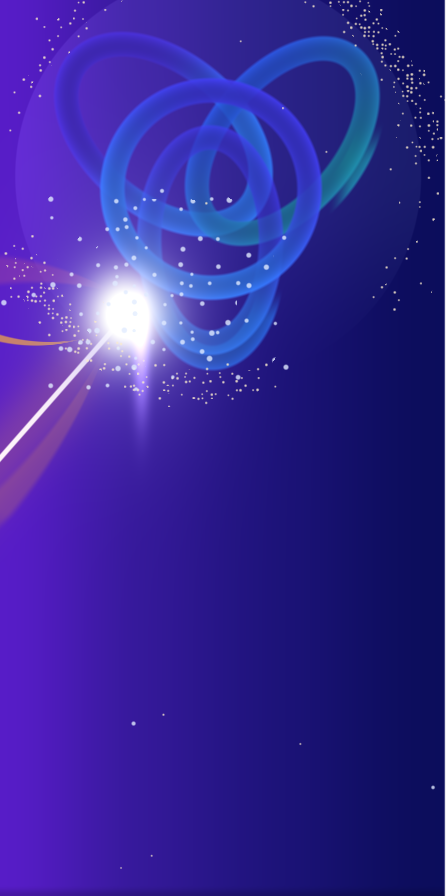
A Shadertoy shader for this background:

```glsl
// Interlaced blue tubes over a violet-to-navy gradient, with a white flare.
// Tubes are approximate ellipse distances; wisps are bent line segments;
// sparkles are jittered grid cells thinned by a density around a faint disc.

const vec2 FLARE = vec2(0.281, 1.297);
const vec2 DISC = vec2(0.487, 1.607);
const float DISC_RADIUS = 0.453;

float hash(vec2 p) {
    vec3 q = fract(vec3(p.xyx) * 0.1031);
    q += dot(q, q.yzx + 33.33);
    return fract((q.x + q.y) * q.z);
}

vec2 rotate(vec2 p, float angle) {
    float c = cos(angle), s = sin(angle);
    return vec2(c * p.x + s * p.y, c * p.y - s * p.x);
}

float gaussian(float d, float width) {
    return exp(-d * d / (width * width));
}

float ellipseDistance(vec2 p, vec2 radii) {
    float k = length(p / radii);
    return k * (k - 1.0) / max(length(p / (radii * radii)), 0.001);
}

// Backdrop: four colours across the width
vec3 backdrop(float x) {
    vec3 violet = vec3(0.34, 0.11, 0.78), indigo = vec3(0.22, 0.10, 0.62);
    vec3 blue = vec3(0.115, 0.075, 0.48), navy = vec3(0.045, 0.05, 0.36);
    vec3 col = mix(violet, indigo, smoothstep(0.0, 0.32, x));
    col = mix(col, blue, smoothstep(0.22, 0.66, x));
    return mix(col, navy, smoothstep(0.55, 0.98, x));
}

// Soft tube whose colour runs from low to high along a direction
vec3 tube(vec3 base, vec2 p, vec2 radii, float angle, vec3 low, vec3 high,
          vec2 dir, float opacity, float px) {
    const float HALF_WIDTH = 0.029;
    float d = ellipseDistance(rotate(p, angle), radii);
    float across = clamp(d / HALF_WIDTH, -1.0, 1.0);
    float along = dot(normalize(p + 0.0001), dir);
    vec3 col = mix(low, high, smoothstep(-0.9, 0.9, along));
    col *= 0.84 + 0.24 * across * across + 0.08 * across;
    float edge = 1.0 - smoothstep(-px - 0.004, px, abs(d) - HALF_WIDTH);
    return mix(base, col, edge * opacity);
}

// Tapered streak from a to b, bent sideways in the middle
float wisp(vec2 p, vec2 a, vec2 b, float bend, float width) {
    vec2 axis = b - a;
    float len = length(axis);
    axis /= len;
    float t = dot(p - a, axis) / len;
    float side = dot(p - a, vec2(-axis.y, axis.x)) - 4.0 * bend * t * (1.0 - t);
    float w = width * (1.05 - clamp(t, 0.0, 1.0));
    float ends = smoothstep(-0.2, 0.0, t) * (1.0 - smoothstep(0.65, 1.0, t));
    return (1.0 - smoothstep(0.55 * w, 1.1 * w, abs(side))) * ends;
}

// One round speck per cell, kept with the given probability
float specks(vec2 p, float cells, float density, float seed, float px) {
    vec2 id = floor(p * cells);
    vec2 jitter = vec2(hash(id + seed), hash(id + seed + 17.0));
    vec2 local = (fract(p * cells) - 0.3 - 0.4 * jitter) / cells;
    float radius = mix(0.15, 0.3, hash(id + seed + 41.0)) / cells;
    float dotMask = 1.0 - smoothstep(radius - px, radius + px, length(local));
    return dotMask * step(hash(id + seed + 73.0), density);
}

// Sparkle density: wide at upper right, dense at lower left, sparse on top
float rimDensity(vec2 p) {
    vec2 q = p - DISC;
    vec2 dir = normalize(q + 0.0001);
    float upper = smoothstep(0.72, 0.97, dot(dir, normalize(vec2(0.75, 0.66))));
    float lower = smoothstep(0.65, 0.92, dot(dir, normalize(vec2(-0.48, -0.88))));
    float top = 0.10 * smoothstep(0.1, 0.5, dir.y) + 0.05 * smoothstep(0.5, 1.0, dir.x);
    float band = gaussian(length(q) - 0.473, 0.036);
    return band * (0.42 * upper + 0.36 * lower + top);
}

void mainImage(out vec4 fragColor, in vec2 fragCoord) {
    vec2 p = fragCoord / iResolution.xy * vec2(1.0, 2.0);
    float px = 1.0 / iResolution.x;
    vec3 col = backdrop(p.x);

    // Faint disc, fading downward
    float disc = 1.0 - smoothstep(-px, px, length(p - DISC) - DISC_RADIUS);
    col += vec3(0.055, 0.06, 0.06) * disc * smoothstep(1.15, 1.65, p.y);

    // Interlaced tubes, back to front
    vec3 royal = vec3(0.24, 0.22, 0.88), azure = vec3(0.18, 0.48, 0.95);
    vec3 purple = vec3(0.27, 0.18, 0.82), teal = vec3(0.12, 0.55, 0.66);
    vec2 leftPos = p - vec2(0.365, 1.70), rightPos = p - vec2(0.63, 1.685);
    vec2 lowPos = p - vec2(0.469, 1.464), mainPos = p - vec2(0.471, 1.578);
    vec2 leftRadii = vec2(0.25, 0.157), rightRadii = vec2(0.242, 0.141);
    vec2 lowRadii = vec2(0.136, 0.229);
    col = tube(col, leftPos, leftRadii, -0.7, purple, azure, vec2(0.8, -0.6), 0.82, px);
    float echo = smoothstep(0.73, 0.79, p.x) * (1.0 - smoothstep(1.63, 1.73, p.y));
    col = tube(col, rightPos - vec2(0.012, -0.018), rightRadii, 0.87,
               vec3(0.1, 0.5, 0.55), teal, vec2(1.0, 0.0), 0.8 * echo, px);
    col = tube(col, rightPos, rightRadii, 0.87, vec3(0.16, 0.36, 0.9), teal,
               vec2(0.7, -0.7), 0.78, px);
    float lowFade = 1.0 - smoothstep(1.28, 1.36, p.y);
    col = tube(col, lowPos + vec2(-0.005, 0.034), lowRadii, 0.0, royal,
               vec3(0.15, 0.4, 0.85), vec2(0.0, -1.0), 0.8 * lowFade, px);
    col = tube(col, lowPos, lowRadii, 0.0, royal, azure, vec2(-0.4, -0.9), 0.68, px);
    col = tube(col, mainPos, vec2(0.22), 0.0, royal, azure, vec2(-0.5, -0.85), 0.9, px);

    // Warm wisps and haze left of the flare
    vec2 beamStart = vec2(0.0, 0.977), beamDir = normalize(FLARE - beamStart);
    float beamSide = dot(p - beamStart, vec2(-beamDir.y, beamDir.x));
    float leftOnly = 1.0 - smoothstep(0.16, 0.30, p.x);
    col = mix(col, vec3(0.62, 0.33, 0.55), 0.5 * gaussian(beamSide, 0.075) * leftOnly);
    col = mix(col, vec3(0.66, 0.38, 0.5), 0.4 * wisp(p, vec2(0.0, 0.87), vec2(0.24, 1.23), -0.018, 0.036));
    col = mix(col, vec3(0.62, 0.25, 0.62), 0.45 * wisp(p, vec2(0.0, 1.396), vec2(0.25, 1.35), 0.012, 0.036));
    col = mix(col, vec3(0.9, 0.6, 0.3), 0.8 * wisp(p, vec2(0.0, 1.245), vec2(0.19, 1.245), -0.012, 0.009));

    // Flare with a tall halo, and its thin beam
    vec2 f = p - FLARE;
    float beam = 1.0 - smoothstep(-px, px, abs(beamSide) - 0.0055);
    col = mix(col, vec3(1.0, 0.96, 0.98), beam * step(p.x, FLARE.x));
    col = mix(col, vec3(0.62, 0.55, 0.92), 0.35 * gaussian(length(f * vec2(1.0, 0.75)), 0.19));
    col = mix(col, vec3(0.85, 0.85, 1.0), 0.75 * gaussian(length(f), 0.11));
    col = mix(col, vec3(1.0), min(1.0, 1.5 * gaussian(length(f * vec2(1.1, 0.95)), 0.075)));
    col += vec3(0.3, 0.26, 0.32) * gaussian(f.x - 0.035, 0.018) * gaussian(f.y + 0.12, 0.12);

    // Fine rim sparkles and larger sparks near the flare
    col = mix(col, vec3(0.98, 0.92, 0.8), 0.85 * specks(p, 105.0, rimDensity(p), 5.0, px));
    float sparkDensity = 0.34 * gaussian(length(f - vec2(0.07, 0.05)), 0.19);
    col = mix(col, vec3(0.88, 0.92, 1.0), 0.8 * specks(p, 48.0, sparkDensity, 29.0, px));

    // Darker foot and white right margin
    col *= mix(0.82, 1.0, smoothstep(0.0, 0.025, p.y));
    col = mix(col, vec3(1.0), smoothstep(-px, px, p.x - 0.993));
    fragColor = vec4(clamp(col, 0.0, 1.0), 1.0);
}
```
